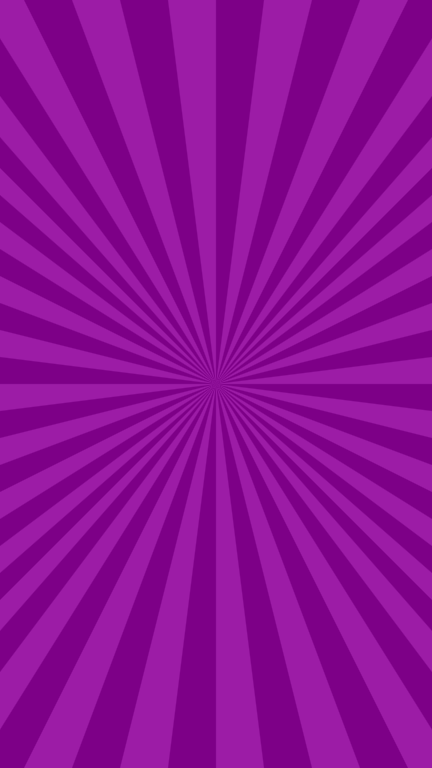
This background is drawn by a Shadertoy shader. Its source:

```glsl
// A two-tone purple sunburst radiating from the centre of the canvas.
// Rays run to evenly spaced points on a square, so they narrow towards
// the diagonals; the colours alternate in pinwheel order.
#define LIGHT_PURPLE vec3(0.61, 0.11, 0.65)
#define DARK_PURPLE vec3(0.49, 0.00, 0.53)
#define BURST_CENTER vec2(0.5, 0.5)
#define RAYS_PER_HALF_SIDE 8.0
#define EDGE_SOFTNESS 1.3

// Position along the square's edge: 0 on the vertical axis, 2 on the horizontal.
float squareAngle(vec2 a) {
    return a.x < a.y ? a.x / a.y : 2.0 - a.y / a.x;
}

// Approximate signed distance to the nearest ray edge, positive inside dark rays.
float rayDistance(vec2 p) {
    vec2 a = max(abs(p), vec2(1e-6));
    float ray = squareAngle(a) * RAYS_PER_HALF_SIDE;
    float toEdge = abs(fract(ray + 0.5) - 0.5) / RAYS_PER_HALF_SIDE;
    float parity = mod(floor(ray), 2.0) < 0.5 ? 1.0 : -1.0;
    float quadrant = p.x * p.y >= 0.0 ? 1.0 : -1.0;
    float reach = max(a.x, a.y);
    return quadrant * parity * toEdge * reach * reach / length(a);
}

void mainImage(out vec4 fragColor, in vec2 fragCoord) {
    // Centred coordinates in canvas heights
    vec2 p = (fragCoord - BURST_CENTER * iResolution.xy) / iResolution.y;
    float blur = EDGE_SOFTNESS / iResolution.y;

    // Antialiased choice between the two ray colours
    float dark = clamp(0.5 + rayDistance(p) / blur, 0.0, 1.0);
    fragColor = vec4(mix(LIGHT_PURPLE, DARK_PURPLE, dark), 1.0);
}
```
